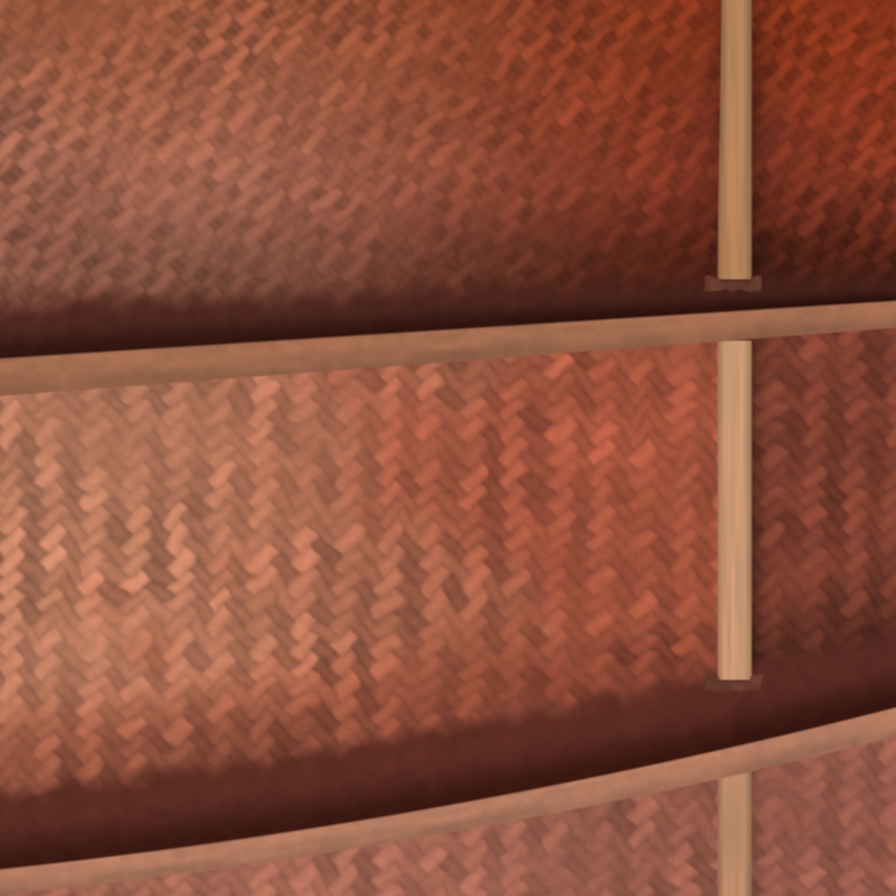
This texture is drawn by a three.js fragment shader. Its source:

```glsl
// Woven bamboo wall: three panels of twill matting split by two slanting rails
// and a pale upright batten. Each panel has a smooth colour wash, times a
// worn diagonal strand weave, darkened by soft shadows above the rails.
varying vec2 vUv;

float hash(vec2 p) {
  p = fract(p * vec2(0.1731, 0.2317));
  p += dot(p, p.yx + 19.19);
  return fract(p.x * p.y * 37.3);
}

float noise(vec2 p) {
  vec2 i = floor(p), f = fract(p);
  f = f * f * (3.0 - 2.0 * f);
  return mix(mix(hash(i), hash(i + vec2(1, 0)), f.x),
             mix(hash(i + vec2(0, 1)), hash(i + vec2(1, 1)), f.x), f.y);
}

float fbm(vec2 p) {
  float sum = 0.0, amp = 0.5;
  for (int k = 0; k < 4; k++) {
    sum += amp * noise(p);
    p = p * 2.03 + 7.7;
    amp *= 0.5;
  }
  return sum;
}

// Soft-edged mask of the interval lo..hi
float band(float t, float lo, float hi) {
  return smoothstep(lo - 0.002, lo + 0.002, t) * (1.0 - smoothstep(hi - 0.002, hi + 0.002, t));
}

// Twill of strands on both diagonals; stepping sets the slant of its columns
float weave(vec2 p, float size, float stepping, float period) {
  vec2 q = vec2(p.x + p.y, p.x - p.y) / size + 80.0;
  vec2 cell = floor(q), f = fract(q);
  float phase = cell.x + stepping * cell.y;
  float over = step(mod(phase, period), period * 0.5 - 0.1);
  float run = floor(phase / period);
  float tone = hash(vec2(mix(cell.x + 51.0, cell.y, over), run + 30.0 * over));
  float across = mix(f.x, f.y, over);
  return 0.30 * (tone - 0.5) + 0.24 * (over - 0.5) + 0.9 * (across * (1.0 - across) - 0.16);
}

void main() {
  float x = vUv.x, y = vUv.y;
  float upperTop = 0.600 + 0.0645 * x, upperBase = 0.558 + 0.076 * x;
  float lowerTop = 0.030 + 0.105 * x + 0.0756 * x * x;
  float lowerBase = lowerTop - 0.029 - 0.004 * x;
  float inTop = step(0.5 * (upperBase + upperTop), y);
  float inBottom = step(y, 0.5 * (lowerBase + lowerTop));
  float blotch = fbm(vUv * 6.0 + 3.0), grain = fbm(vUv * vec2(85.0, 95.0));
  float beyond = smoothstep(0.80, 0.84, x);

  // Colour wash of each panel
  vec3 topWash = mix(vec3(0.615, 0.385, 0.305), vec3(0.49, 0.205, 0.135), smoothstep(0.2, 0.8, x));
  vec3 glow = mix(vec3(0.585, 0.32, 0.215), vec3(0.53, 0.20, 0.095), smoothstep(0.2, 0.9, x));
  topWash = mix(topWash, glow, 0.8 * smoothstep(0.78, 1.02, y + 0.15 * (blotch - 0.5)));
  vec3 midWash = mix(vec3(0.705, 0.465, 0.36), vec3(0.615, 0.335, 0.25), smoothstep(0.1, 0.75, x));
  float redness = smoothstep(0.42, 0.70, blotch + 0.2 * smoothstep(0.2, 0.7, x) - 0.08);
  redness = max(redness * 0.75, 0.8 * (1.0 - smoothstep(0.12, 0.22, y - lowerTop)));
  midWash = mix(midWash, vec3(0.60, 0.275, 0.20), 0.6 * redness);
  midWash = mix(midWash, vec3(0.485, 0.245, 0.185), beyond);
  vec3 lowWash = mix(vec3(0.64, 0.40, 0.325), vec3(0.57, 0.34, 0.28), smoothstep(0.3, 0.95, x));
  vec3 col = mix(mix(midWash, topWash, inTop), lowWash, inBottom);
  col *= 0.91 + 0.18 * blotch;

  // Matting, bent by wear and averaged over nine taps
  vec2 bent = vUv + 0.012 * vec2(noise(vUv * 19.0), noise(vUv * 19.0 + 40.0));
  bent += 0.005 * vec2(noise(vUv * 65.0 + 11.0), noise(vUv * 65.0 + 70.0));
  float strands = 0.0;
  for (int k = 0; k < 9; k++) {
    vec2 tap = 0.0019 * (vec2(mod(float(k), 3.0), floor(float(k) / 3.0)) - 1.0);
    strands += weave(bent + tap, mix(0.0236, 0.0185, inTop), 1.0 + inTop, 4.0 + inTop) / 9.0;
  }
  float clarity = 0.38 + 0.42 * noise(vUv * 8.0 + 20.0);
  clarity *= 1.0 - 0.2 * inBottom;
  col *= 1.0 + strands * clarity + 0.15 * (grain - 0.47);

  // Shadows resting above the rails
  float height = y - mix(lowerTop, upperTop, inTop);
  float depth = mix(0.086, mix(0.062, 0.024, x), inTop);
  float dim = 1.0 - smoothstep(depth, depth + mix(0.10, 0.14, inTop), height);
  col *= 1.0 - (1.0 - inBottom) * dim * mix(0.16 + 0.14 * beyond, 0.14 + 0.28 * x, inTop);
  float edge = height + 0.014 * (noise(vUv * 50.0) - 0.5);
  float soft = mix(0.014, 0.022, inTop);
  float core = (1.0 - smoothstep(depth - soft, depth + soft, edge)) * (1.0 - inBottom);
  vec3 shade = mix(vec3(0.20, 0.075, 0.05), vec3(0.345, 0.165, 0.135), smoothstep(0.0, depth * 0.65, height));
  shade *= mix(1.0, 0.85 - 0.1 * x, inTop) * (0.92 + 0.16 * grain);
  col = mix(col, shade, core * 0.92);

  // Shade cast beside the batten
  float side = exp(-max(x - 0.839, 0.0) * 60.0) * smoothstep(0.80, 0.84, x);
  side += 0.4 * exp(-max(0.801 - x, 0.0) * 70.0) * (1.0 - smoothstep(0.80, 0.82, x)) * inTop;
  col *= 1.0 - 0.32 * side * (1.0 - 0.6 * inBottom) * (1.0 - core);

  // Batten in three lengths, with lengthwise grain
  float left = 0.801 + 0.004 * smoothstep(0.7, 1.0, y);
  float extent = max(band(y, 0.688, 2.0), max(band(y, 0.241, 0.620), band(y, -1.0, 0.146)));
  vec3 wood = mix(vec3(0.79, 0.59, 0.45), vec3(0.71, 0.51, 0.35), inTop);
  wood = mix(wood, vec3(0.74, 0.54, 0.41), inBottom);
  wood *= 0.95 + 0.10 * noise(vec2(x * 220.0, y * 14.0));
  wood *= 1.0 - 0.20 * smoothstep(0.829, 0.839, x) - 0.20 * (1.0 - smoothstep(left, left + 0.009, x));
  col = mix(col, wood, extent * band(x, left, 0.839));

  // Small feet under the upper two lengths
  float wobble = 0.004 * (noise(vUv * 110.0) - 0.5);
  float foot = max(band(y + wobble, 0.676, 0.691), band(y + wobble, 0.229, 0.246));
  foot *= band(x + wobble, 0.786, 0.850);
  float front = band(x, 0.803, 0.837) * max(smoothstep(0.684, 0.689, y), step(y, 0.5) * smoothstep(0.237, 0.242, y));
  col = mix(col, vec3(0.42, 0.25, 0.195) * (0.8 + 0.4 * grain), foot * (1.0 - front) * 0.85);

  // Rails: lit upper lip, duller underside
  float upper = band(y, upperBase, upperTop), lower = band(y, lowerBase, lowerTop);
  float isUpper = step(0.5 * (upperBase + lowerTop), y);
  float across = mix((y - lowerBase) / (lowerTop - lowerBase), (y - upperBase) / (upperTop - upperBase), isUpper);
  vec3 rail = mix(vec3(0.695, 0.475, 0.375), vec3(0.635, 0.42, 0.315), isUpper);
  rail *= 0.89 + 0.14 * smoothstep(0.0, 0.75, across) - 0.08 * smoothstep(0.88, 1.0, across);
  rail *= 0.95 + 0.10 * noise(vec2(x * 14.0, across * 4.0 + 9.0)) + 0.12 * (grain - 0.47);
  col = mix(col, rail, max(upper, lower));
  gl_FragColor = vec4(col, 1.0);
}
```
